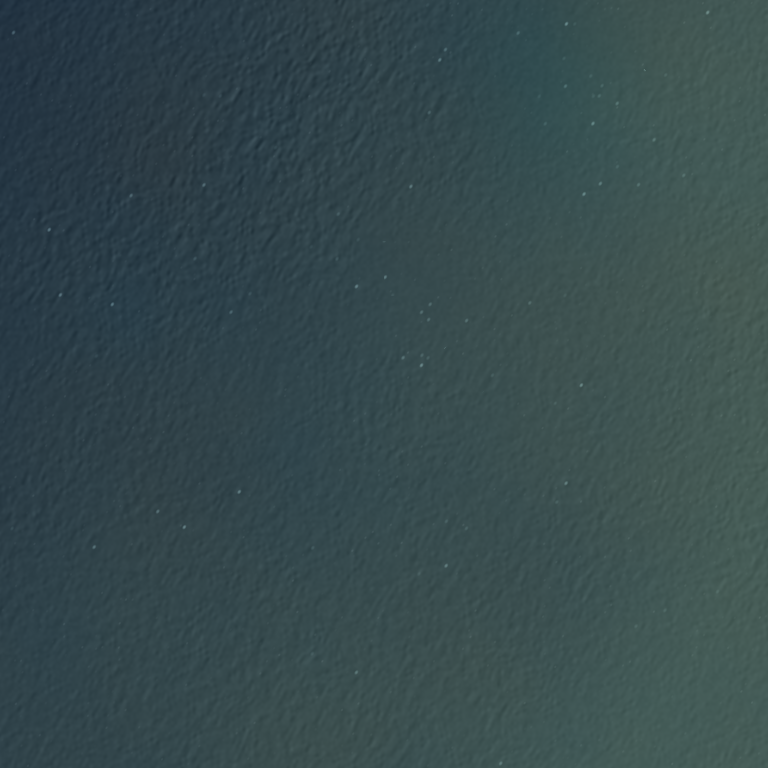
Give the GLSL for this texture, as a Shadertoy shader.

```glsl
// Dim blue to grey-green plaster wall with fine slanted relief and sparse pale specks.

float hash(vec2 p) {
    vec3 q = fract(vec3(p.xyx) * 0.1031);
    q += dot(q, q.yzx + 33.33);
    return fract((q.x + q.y) * q.z);
}

float noise(vec2 p) {
    vec2 i = floor(p), f = fract(p);
    f = f * f * (3.0 - 2.0 * f);
    return mix(mix(hash(i), hash(i + vec2(1, 0)), f.x),
               mix(hash(i + vec2(0, 1)), hash(i + vec2(1, 1)), f.x), f.y);
}

float fbm(vec2 p) {
    float sum = 0.0, gain = 0.5;
    for (int i = 0; i < 4; i++) {
        sum += gain * noise(p);
        p = mat2(0.8, 0.6, -0.6, 0.8) * p * 2.0 + 17.3;
        gain *= 0.5;
    }
    return sum;
}

// Bumps stretched along a steep slant
float plasterHeight(vec2 uv) {
    vec2 warp = vec2(noise(uv * 30.0), noise(uv * 30.0 + 40.0)) * 0.008;
    vec2 p = mat2(0.88, 0.47, -0.47, 0.88) * (uv + warp);
    return 0.5 * noise(p * vec2(115.0, 68.0) + 90.0)
         + 0.5 * noise(p * vec2(210.0, 135.0) + 30.0);
}

float blob(vec2 uv, vec2 centre, vec2 size) {
    vec2 d = (uv - centre) / size;
    return exp(-dot(d, d));
}

// Tiny pale dots, at most one per cell, kept inside the cell
float specks(vec2 p, float density) {
    vec2 cell = floor(p);
    vec2 centre = 0.3 + 0.4 * vec2(hash(cell + 11.0), hash(cell + 57.0));
    vec2 d = fract(p) - centre;
    d = vec2(d.x - 0.3 * d.y, 0.85 * d.y);
    float shape = 1.0 - smoothstep(0.03, 0.28, length(d));
    float strength = hash(cell + 131.0);
    return shape * step(hash(cell + 203.0), density) * (0.2 + 0.8 * strength * strength);
}

void mainImage(out vec4 fragColor, in vec2 fragCoord) {
    vec2 uv = fragCoord / iResolution.xy;

    // Broad light from the dark upper left to the pale right
    float cloud = fbm(uv * 3.2 + 5.0) - 0.47;
    float light = 0.15 + 0.87 * uv.x - 0.36 * (uv.y - 0.5) + 0.25 * cloud;
    light += 0.14 * blob(uv, vec2(0.9, 0.8), vec2(0.2, 0.3));
    light += 0.08 * blob(uv, vec2(0.25, 0.2), vec2(0.3, 0.2));
    light -= 0.12 * blob(uv, vec2(0.72, 0.25), vec2(0.2, 0.16));
    vec3 color = mix(vec3(0.138, 0.204, 0.258), vec3(0.263, 0.348, 0.332),
                     clamp(light, -0.15, 1.08));

    // Teal and warm stains
    float teal = blob(uv, vec2(0.72, 0.9), vec2(0.12, 0.15));
    float smoothPatch = max(teal, blob(uv, vec2(0.54, 0.63), vec2(0.08, 0.1)));
    color += teal * vec3(-0.022, 0.008, 0.010);
    color += (fbm(uv * 5.0 + 60.0) - 0.47) * vec3(0.03, 0.004, -0.02);

    // Side-lit relief, rougher at the upper left and flat in the smooth patches
    vec2 toLight = vec2(-0.0018, 0.0013);
    float slope = plasterHeight(uv - toLight) - plasterHeight(uv + toLight);
    float rough = 0.55 + 0.6 * blob(uv, vec2(0.46, 0.87), vec2(0.17, 0.15))
                + 0.35 * blob(uv, vec2(0.22, 0.73), vec2(0.22, 0.14))
                + 0.6 * (fbm(uv * 6.0 + 21.0) - 0.47);
    rough *= 1.0 - 0.7 * smoothPatch;
    color += slope * rough * vec3(0.088, 0.096, 0.096);
    color += (noise(uv * 240.0) - 0.5) * 0.014;

    // Faint glints everywhere, brighter specks gathered in the smooth patches
    color += specks(uv * 125.0 + 7.0, 0.06) * 0.05;
    float density = 0.006 + 0.14 * smoothPatch * smoothstep(0.35, 0.6, noise(uv * 14.0));
    color += specks(uv * 85.0, density) * vec3(0.2, 0.24, 0.24);

    fragColor = vec4(color, 1.0);
}
```
